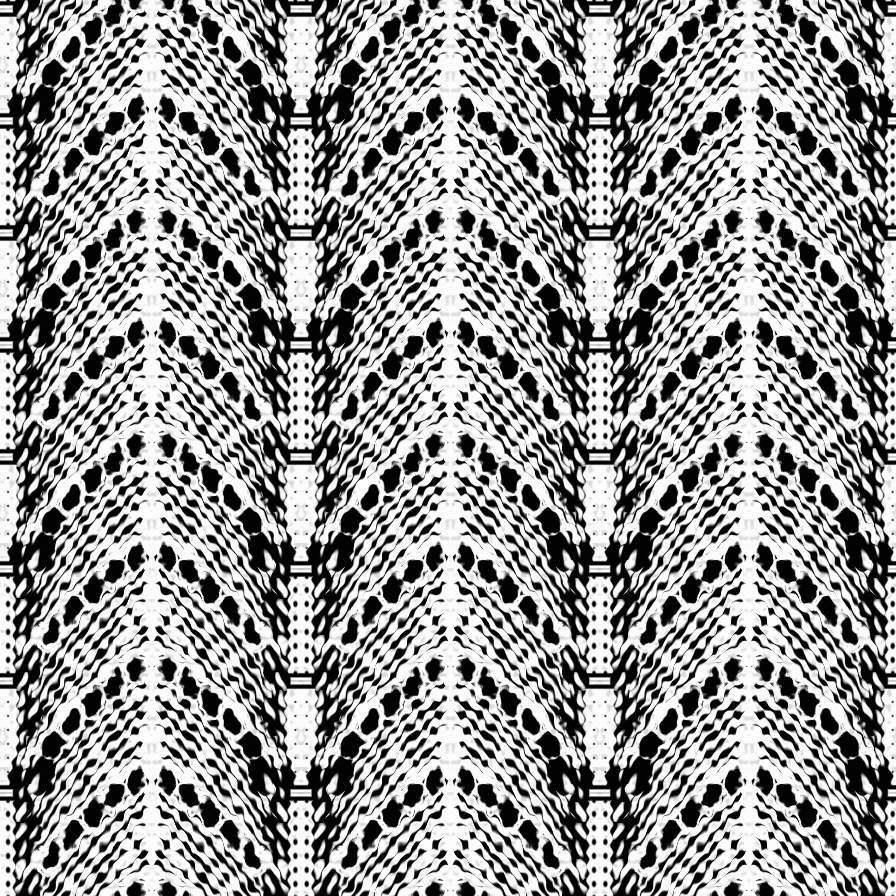
This pattern is drawn by a three.js fragment shader. Its source:

```glsl
varying vec2 vUv;

#define COLUMNS 3.0
#define ROWS 4.0
#define STRANDS 8.0
#define STITCHES 25.0
#define HOLE_STEP 0.07
#define WARP 0.016
#define SOFT 0.0036
#define YARN 0.99
#define GROUND 0.006

// Lengths are in column widths; each cell holds two chevrons.
const float TAU = 6.28318;
const float CELL = COLUMNS / ROWS;
const float CHEVRON = 0.5 * CELL;

float hash(vec2 p) {
  return fract(sin(dot(p, vec2(127.1, 311.7))) * 43758.5);
}

float gradientDot(vec2 corner, vec2 offset, float period) {
  float angle = TAU * hash(vec2(corner.x, mod(corner.y, period)));
  return dot(vec2(cos(angle), sin(angle)), offset);
}

// Gradient noise that wraps once per cell in y
float noise(vec2 p, float scale) {
  float period = floor(scale * CELL + 0.5);
  p *= scale;
  vec2 i = floor(p), f = p - i;
  vec2 s = f * f * (3.0 - 2.0 * f);
  vec2 e = vec2(1.0, 0.0);
  float low = mix(gradientDot(i, f, period), gradientDot(i + e.xy, f - e.xy, period), s.x);
  float high = mix(gradientDot(i + e.yx, f - e.yx, period), gradientDot(i + e.xx, f - e.xx, period), s.x);
  return mix(low, high, s.y);
}

float wrapY(float d, float period) {
  return d - period * floor(d / period + 0.5);
}

float ellipse(vec2 d, vec2 radius) {
  return (length(d / radius) - 1.0) * min(radius.x, radius.y);
}

// Height of the eyelet row at distance x from the spine
float rowHeight(float x) {
  return 0.336 + 0.5 * x + 1.024 * x * x;
}

// Slanted yarns, positive inside, parted by long wavy gaps
float strands(vec2 p) {
  float slope = 0.65 + 2.6 * p.x;
  float t = (p.y - 0.65 * p.x - 1.3 * p.x * p.x) * STRANDS / CHEVRON;
  float row = mod(floor(t), 2.0 * STRANDS);
  float stitch = TAU * (p.x * STITCHES + 0.5 * row + 0.3 * hash(vec2(row, 5.0)));
  float halfGap = 0.18 + 0.1 * cos(stitch) + 0.3 * noise(p, 20.0);
  halfGap += 0.05 * smoothstep(0.2, 0.4, p.x) - 0.4 * smoothstep(0.035, 0.0, p.x);
  float offset = abs(fract(t) - 0.5 + 0.1 * sin(stitch));
  return (offset - min(halfGap, 0.35)) * CHEVRON / STRANDS / sqrt(1.0 + slope * slope);
}

// Distance to the eyelets along both chevrons
float eyelets(vec2 p) {
  float d = 1.0;
  for (int j = 0; j < 2; j++) {
    for (int k = 0; k < 6; k++) {
      float n = float(k);
      float x = (n + 0.78) * HOLE_STEP;
      vec2 q = vec2(p.x - x, wrapY(p.y - rowHeight(x) - float(j) * CHEVRON, CELL));
      q.x -= 0.2 * q.y;
      float size = 0.86 + 0.05 * n + 0.14 * hash(vec2(n, float(j)));
      d = min(d, ellipse(q, size * vec2(0.028, 0.042)));
    }
  }
  return d;
}

// Distance to the large openings down the side
float sideHoles(vec2 p) {
  float d = 1.0;
  for (int i = 0; i < 4; i++) {
    float n = float(i);
    float x = 0.41 - 0.045 * mod(n, 2.0) * step(n, 1.5);
    vec2 q = vec2(p.x - x, wrapY(p.y - 0.15 - 0.195 * n, CELL));
    q.x -= 0.15 * q.y;
    d = min(d, ellipse(q, vec2(0.042, 0.064)));
  }
  return d;
}

// Slanted stitches in the dark margin
float leaves(vec2 p, float inset, float pitch) {
  float id = floor(p.y / pitch);
  float size = 0.55 + 0.55 * hash(vec2(id, inset));
  vec2 q = vec2(p.x - inset - 0.012 * hash(vec2(id, 3.0)), (fract(p.y / pitch) - 0.5) * pitch);
  q.x -= 0.35 * q.y;
  return -ellipse(q, size * vec2(0.011, 0.03));
}

// Narrow ribs alternating between solid and dotted panels
float rib(vec2 p) {
  float c = abs(0.5 - p.x);
  float t = (p.y - 0.03) / CHEVRON;
  float dotted = mod(floor(t), 2.0);
  float seg = fract(t);
  float width = mix(0.052 - 0.032 * smoothstep(0.55, 0.9, seg), 0.04, dotted);
  float body = width + 0.005 * sin(TAU * 8.0 * seg) - c;
  float stud = (fract(seg * 8.0) - 0.5) * CHEVRON / 8.0;
  float dots = ellipse(vec2(c - 0.019, stud), mix(vec2(0.003), vec2(0.007, 0.01), dotted));
  body = min(body, dots);
  float ends = (0.5 - abs(seg - 0.5)) * CHEVRON;
  float bar = min(0.006 - abs(ends - 0.006), 0.035 - c);
  return max(min(body, ends - 0.026), bar);
}

void main() {
  // Mirrored cell: x grows from the spine, y grows downward
  vec2 p = vec2(abs(fract(vUv.x * COLUMNS - 0.008) - 0.5), fract((1.0 - vUv.y) * ROWS) * CELL);
  vec2 q = p + WARP * vec2(noise(p, 24.0), noise(p + vec2(2.0, 0.0), 24.0));
  float rough = noise(p, 40.0);

  // Yarn thins out into the dark margin
  float yarn = min(strands(q), 0.405 - q.x + 0.05 * noise(p, 16.0));
  float hole = eyelets(q) + 0.016 * rough;
  yarn = max(yarn, min(0.006 - abs(hole - 0.008), 0.4 - q.x));
  yarn = min(yarn, min(hole, sideHoles(q) + 0.02 * rough));

  // Firm yarn arching over each eyelet row to the rib
  float arch = abs(wrapY(q.y - rowHeight(q.x) + 0.058, CHEVRON)) / (1.1 + q.x);
  yarn = max(yarn, min(0.011 + 0.012 * rough - arch, 0.435 - q.x));
  float stitches = max(leaves(q, 0.43, CELL / 12.0), leaves(q, 0.385, CELL / 9.0));
  yarn = max(yarn, max(stitches, rib(p)));

  // Faint mottling within the yarn
  float tone = YARN - 0.13 * smoothstep(0.1, 0.5, noise(p, 48.0));
  gl_FragColor = vec4(vec3(mix(GROUND, tone, smoothstep(-SOFT, SOFT, yarn))), 1.0);
}
```
